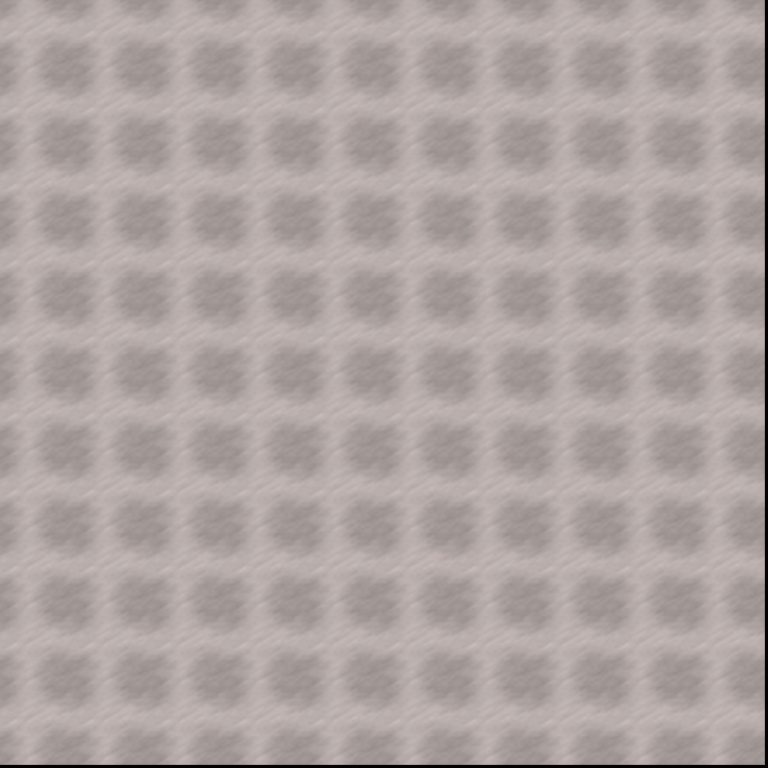
Write a Shadertoy shader that draws this texture.

```glsl
// Soft woven paper: a ten by ten grid of blurred dark squares on pale bands.
// Every tile is the same: a feathered square mask plus wrapping noise for
// blotches, horizontal threads and slanted creases; dark right and lower rims.

#define REPEATS 10.0
#define RIM 0.0042
#define TILE_SHIFT vec2(0.62, 0.385)
#define FADE_INNER 0.16
#define FADE_OUTER 0.52
#define THREAD_DEPTH 0.030
#define CREASE_DEPTH 0.040
#define GRAIN_DEPTH 0.022
#define PALE_COLOR vec3(0.735, 0.693, 0.683)
#define DARK_COLOR vec3(0.632, 0.592, 0.583)
#define RIM_COLOR vec3(0.010, 0.004, 0.004)

float hash(vec2 p) {
    vec3 q = fract(vec3(p.xyx) * 0.1031);
    q += dot(q, q.yzx + 33.33);
    return fract((q.x + q.y) * q.z);
}

// Value noise in -0.5..0.5 whose lattice wraps after "period" cells
float wrapNoise(vec2 p, vec2 period, float seed) {
    vec2 i = floor(p), f = fract(p);
    f = f * f * (3.0 - 2.0 * f);
    vec2 a = mod(i, period) + seed;
    vec2 b = mod(i + 1.0, period) + seed;
    float low = mix(hash(a), hash(vec2(b.x, a.y)), f.x);
    float high = mix(hash(vec2(a.x, b.y)), hash(b), f.x);
    return mix(low, high, f.y) - 0.5;
}

float tileNoise(vec2 c, vec2 freq, float seed) {
    return wrapNoise(c * freq, freq, seed);
}

// Crease height: integer shear keeps the slanted strokes seamless
float creaseHeight(vec2 c) {
    vec2 sheared = vec2(c.x, 2.0 * c.y - c.x);
    return tileNoise(sheared, vec2(5.0, 6.0), 17.0)
         + 0.6 * tileNoise(sheared, vec2(9.0, 11.0), 41.0);
}

// Feathered square with a ragged outline and uneven depth
float squareMask(vec2 c) {
    vec2 ragged = vec2(tileNoise(c, vec2(6.0, 9.0), 5.0),
                       tileNoise(c, vec2(7.0, 8.0), 29.0));
    vec2 d = abs(c - 0.5 + 0.09 * ragged);
    vec2 m = 1.0 - smoothstep(FADE_INNER, FADE_OUTER, d);
    float blotch = tileNoise(c, vec2(4.0, 5.0), 63.0);
    // Pale smudge at the lower left of the square
    vec2 s = (c - vec2(0.30, 0.12)) / vec2(0.20, 0.10);
    float smudge = exp(-dot(s, s));
    return m.x * m.y * (1.0 + 0.25 * blotch) - 0.22 * smudge;
}

void mainImage(out vec4 fragColor, in vec2 fragCoord) {
    vec2 uv = fragCoord / iResolution.xy;
    vec2 sheet = vec2(uv.x, uv.y - RIM) / (1.0 - RIM);
    vec2 cell = fract(sheet * REPEATS + TILE_SHIFT);

    // Square and pale bands
    float mask = squareMask(cell);
    vec3 color = mix(PALE_COLOR, DARK_COLOR, mask);

    // Threads show most inside the square, creases are lit from the upper left
    float threads = tileNoise(cell, vec2(5.0, 23.0), 83.0);
    float relief = creaseHeight(cell) - creaseHeight(cell + vec2(-0.025, 0.03));
    float grain = tileNoise(cell, vec2(22.0, 26.0), 107.0);
    color += THREAD_DEPTH * threads * (0.4 + 0.6 * mask);
    color += CREASE_DEPTH * relief + GRAIN_DEPTH * grain;

    // Rims along the right and lower edges
    vec2 pixel = 1.0 / iResolution.xy;
    float right = smoothstep(-0.5, 0.5, (uv.x - 1.0 + RIM) / pixel.x);
    float lower = smoothstep(-0.5, 0.5, (RIM - uv.y) / pixel.y);
    fragColor = vec4(mix(color, RIM_COLOR, max(right, lower)), 1.0);
}
```
